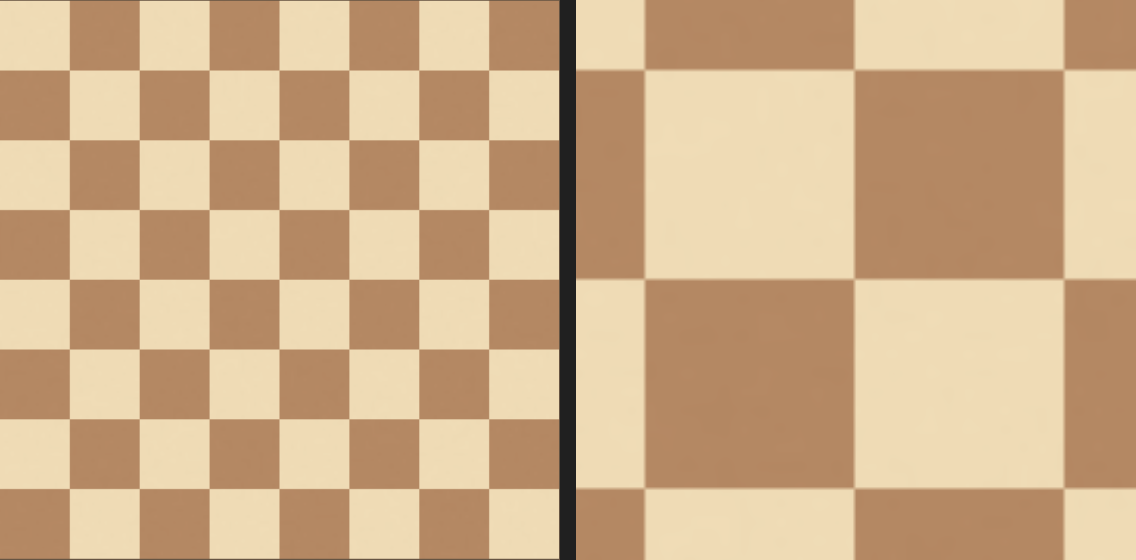
Left, the full canvas; right, a detail of the centre.
Reproduce this pattern procedurally as a WebGL 2 fragment shader.

```glsl
#version 300 es
precision highp float;
// An eight by eight checkerboard in tan and cream with a dark square at lower left.
// Signed distances to the nearest inner grid line are multiplied to give the checks;
// a hairline frame closes the top, right and bottom, and the tone is faintly mottled.

uniform vec2 u_resolution;
out vec4 fragColor;

const float CELLS = 8.0;
const vec2 BOARD_MIN = vec2(0.0, 0.0022);
const vec2 BOARD_MAX = vec2(0.9982, 0.9986);
const float EDGE_SOFTNESS = 0.0012;   // half width of the blend between squares
const float MOTTLE_SCALE = 90.0;
const float MOTTLE_AMOUNT = 0.006;

const vec3 TAN = vec3(0.706, 0.533, 0.388);
const vec3 CREAM = vec3(0.937, 0.859, 0.710);
const vec3 FRAME = vec3(0.40, 0.33, 0.26);

float hash(vec2 p) {
    vec3 q = fract(vec3(p.xyx) * 0.1031);
    q += dot(q, q.yzx + 33.33);
    return fract((q.x + q.y) * q.z);
}

float valueNoise(vec2 p) {
    vec2 i = floor(p);
    vec2 f = fract(p);
    f = f * f * (3.0 - 2.0 * f);
    float low = mix(hash(i), hash(i + vec2(1.0, 0.0)), f.x);
    float high = mix(hash(i + vec2(0.0, 1.0)), hash(i + vec2(1.0)), f.x);
    return mix(low, high, f.y);
}

// Alternates between -1 and 1 per cell on each axis, softened at inner lines only
vec2 alternate(vec2 cell, vec2 softness) {
    vec2 line = clamp(floor(cell + 0.5), 1.0, CELLS - 1.0);
    vec2 direction = 2.0 * mod(line, 2.0) - 1.0;
    return direction * clamp((cell - line) / softness, -1.0, 1.0);
}

void main() {
    vec2 uv = gl_FragCoord.xy / u_resolution;
    vec2 pixel = 1.0 / u_resolution;

    // Checks
    vec2 cellSize = (BOARD_MAX - BOARD_MIN) / CELLS;
    vec2 softness = max(vec2(EDGE_SOFTNESS), 0.5 * pixel) / cellSize;
    vec2 side = alternate((uv - BOARD_MIN) / cellSize, softness);
    vec3 color = mix(CREAM, TAN, 0.5 + 0.5 * side.x * side.y);

    // Faint mottling
    color += MOTTLE_AMOUNT * (valueNoise(uv * MOTTLE_SCALE) - 0.5);

    // Hairline frame, by pixel coverage; the left side stays open
    vec2 fromMax = clamp((BOARD_MAX - uv) / pixel + 0.5, 0.0, 1.0);
    float fromBottom = clamp((uv.y - BOARD_MIN.y) / pixel.y + 0.5, 0.0, 1.0);
    color = mix(FRAME, color, fromMax.x * fromMax.y * fromBottom);

    fragColor = vec4(color, 1.0);
}
```
